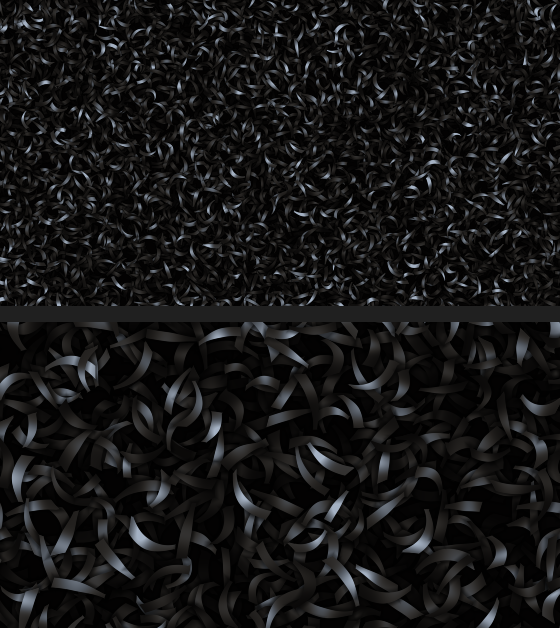
Top, the full canvas; bottom, a detail of the centre.
Write a Shadertoy shader that draws this texture.

```glsl
#define LAYERS 5
#define CELL 0.042
#define HALF_LENGTH vec2(0.017, 0.032)
#define HALF_WIDTH vec2(0.0040, 0.0066)
#define MAX_BEND 0.014
#define SHADOW_REACH 0.006
#define SHADOW_DEPTH 0.5
#define TONE vec2(0.14, 0.80)
#define GAP_COLOR vec3(0.012, 0.009, 0.009)
#define WARM_TINT vec3(1.04, 0.99, 0.92)
#define COOL_TINT vec3(0.93, 1.01, 1.11)

vec4 hash4(vec3 p) {
    vec4 q = fract(p.xyzx * vec4(0.1031, 0.1030, 0.0973, 0.1099));
    q += dot(q, q.wzxy + 33.33);
    return fract((q.xxyz + q.yzzw) * q.zywx);
}

float valueNoise(vec2 p) {
    vec2 i = floor(p), f = fract(p);
    f = f * f * (3.0 - 2.0 * f);
    float a = hash4(vec3(i, 71.0)).x;
    float b = hash4(vec3(i + vec2(1, 0), 71.0)).x;
    float c = hash4(vec3(i + vec2(0, 1), 71.0)).x;
    float d = hash4(vec3(i + vec2(1, 1), 71.0)).x;
    return mix(mix(a, b, f.x), mix(c, d, f.x), f.y);
}

mat2 rotation(float angle) {
    float c = cos(angle), s = sin(angle);
    return mat2(c, -s, s, c);
}

// Curved ribbon: x = distance, y = place along it, z = place across it (-1 to 1)
vec3 ribbon(vec2 q, float halfLength, float halfWidth, float bend, float slant) {
    float along = clamp(q.x / halfLength, -1.0, 1.0);
    float slope = 2.0 * bend * along / halfLength;
    float across = (q.y - bend * (along * along - 0.33)) / sqrt(1.0 + slope * slope);
    float width = halfWidth * mix(1.0, 0.4, smoothstep(-0.2, 1.0, along));
    float dist = max(abs(across) - width, abs(q.x + across * slant) - halfLength);
    return vec3(dist, along, clamp(across / width, -1.0, 1.0));
}

// Warm grey in the shade, cool blue grey in the sheen
vec3 bladeColor(float light) {
    return GAP_COLOR + light * mix(WARM_TINT, COOL_TINT, smoothstep(0.10, 0.34, light));
}

void mainImage(out vec4 fragColor, in vec2 fragCoord) {
    vec2 p = fragCoord / iResolution.y;
    float pixel = 1.0 / iResolution.y;
    vec3 color = GAP_COLOR;

    // Layers of blades, from deep and dark to high and lit
    for (int layer = 0; layer < LAYERS; layer++) {
        float height = float(layer + 1) / float(LAYERS);
        float depthLight = pow(height, 1.7);
        mat2 turn = rotation(1.3 * float(layer));
        vec2 lp = turn * p + 3.7 * float(layer) + 5.0;
        vec2 home = floor(lp / CELL);

        for (int j = -1; j <= 1; j++)
        for (int i = -1; i <= 1; i++) {
            vec2 cell = home + vec2(i, j);
            vec4 place = hash4(vec3(cell, float(layer)));
            vec4 form = hash4(vec3(cell, float(layer) + 17.0));
            vec4 look = hash4(vec3(cell, float(layer) + 41.0));

            vec2 center = (cell + place.xy) * CELL;
            vec2 q = rotation(6.2832 * place.z) * (lp - center);
            vec3 blade = ribbon(q,
                mix(HALF_LENGTH.x, HALF_LENGTH.y, form.x),
                mix(HALF_WIDTH.x, HALF_WIDTH.y, form.y),
                MAX_BEND * (2.0 * form.z - 1.0), 1.6 * (form.w - 0.5));

            // Soft shadow on what lies below
            color *= 1.0 - SHADOW_DEPTH * (1.0 - smoothstep(0.0, SHADOW_REACH, blade.x));

            // Sheen band where the ribbon faces the light
            float offset = blade.y - (look.y - 0.5) * 1.2;
            float sheen = 0.25 + 0.75 * exp(-offset * offset * mix(2.0, 7.0, look.z));
            float clump = mix(0.55, 1.35, valueNoise(center * 11.0 + 9.0));
            float tone = mix(TONE.x, TONE.y, look.x * look.x) * clump;
            float edge = 1.0 + 0.28 * blade.z * (2.0 * look.w - 1.0);
            float light = min(tone * sheen * edge * depthLight, 0.68);

            float cover = 1.0 - smoothstep(-0.6 * pixel, 0.6 * pixel, blade.x);
            color = mix(color, bladeColor(light), cover);
        }
    }
    fragColor = vec4(color, 1.0);
}
```
